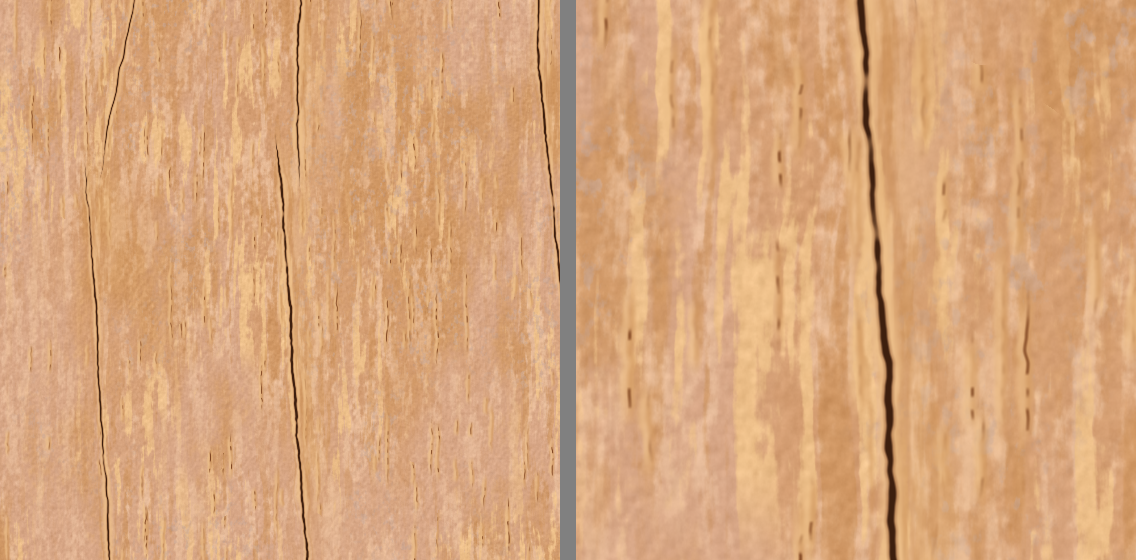
Left: the whole. Right: its middle third, enlarged.
A three.js fragment shader for this texture:

```glsl
// Weathered bare wood: pinkish tan boards with cream fibres, short dark pores
// and long drying cracks. Vertically stretched noise makes the grain, jittered
// cells scatter the pores, and wobbling sloped lines open the cracks.
varying vec2 vUv;

const vec3 PINK = vec3(0.850, 0.658, 0.532);
const vec3 TAN = vec3(0.838, 0.625, 0.455);
const vec3 PALE = vec3(0.920, 0.755, 0.620);
const vec3 CREAM = vec3(0.930, 0.750, 0.535);
const vec3 OCHRE = vec3(0.805, 0.575, 0.350);
const vec3 LILAC = vec3(0.790, 0.665, 0.600);
const vec3 BROWN = vec3(0.500, 0.270, 0.130);
const vec3 GAP = vec3(0.240, 0.120, 0.055);

float hash(vec2 p) {
  return fract(sin(dot(p, vec2(127.1, 311.7))) * 43758.5453);
}

float noise(vec2 p) {
  vec2 i = floor(p);
  vec2 f = fract(p);
  f = f * f * (3.0 - 2.0 * f);
  float low = mix(hash(i), hash(i + vec2(1.0, 0.0)), f.x);
  float high = mix(hash(i + vec2(0.0, 1.0)), hash(i + 1.0), f.x);
  return mix(low, high, f.y);
}

float fbm(vec2 p) {
  float sum = 0.0;
  float weight = 0.533;
  for (int i = 0; i < 4; i++) {
    sum += weight * noise(p);
    p = p * 2.03 + vec2(17.3, 9.1);
    weight *= 0.5;
  }
  return sum;
}

// One scattered layer of thin, broken vertical pores with a cream border
vec3 paintPores(vec3 color, vec2 uv, vec2 grid, float density, float seed) {
  vec2 p = uv * grid;
  p.y += 5.0 * hash(vec2(floor(p.x), seed));
  vec2 id = floor(p);
  vec2 f = fract(p) - 0.5;
  vec2 key = id + seed * 13.7;
  float present = step(1.0 - density, hash(key));
  float reach = mix(0.2, 0.49, hash(key + 3.1));
  float taper = present * (1.0 - smoothstep(0.4 * reach, reach, abs(f.y)));
  float wobble = 0.004 * (noise(vec2(uv.y * 28.0, key.x)) - 0.5)
               + 0.002 * (noise(vec2(uv.y * 120.0, key.x + 0.5)) - 0.5);
  float side = (f.x - 0.4 * (hash(key + 7.7) - 0.5)) / grid.x + wobble;
  float broken = smoothstep(0.35, 0.8, noise(vec2(key.x * 7.0, uv.y * 150.0)));
  float lip = 0.003 + 0.005 * noise(vec2(uv.y * 60.0, key.x * 3.0));
  float border = taper * (1.0 - smoothstep(0.2 * lip, lip, abs(side + 0.002)));
  float slit = taper * broken * (1.0 - smoothstep(0.0, 0.0019, abs(side)));
  float stain = taper * (1.0 - smoothstep(0.0, 0.004, abs(side - 0.001)));
  color = mix(color, CREAM, 0.65 * border);
  color = mix(color, OCHRE, 0.55 * stain);
  return mix(color, BROWN, slit * mix(0.1, 1.0, hash(key + 5.3)));
}

// A long crack from low to high, with raised cream lips and an ochre flank
vec3 paintCrack(vec3 color, vec2 uv, float foot, float lean,
                float low, float high, float width) {
  float wobble = 0.009 * (noise(vec2(uv.y * 9.0, foot * 50.0)) - 0.5)
               + 0.004 * (noise(vec2(uv.y * 40.0, foot * 90.0)) - 0.5)
               + 0.0015 * (noise(vec2(uv.y * 140.0, foot * 60.0)) - 0.5);
  float side = uv.x - foot - lean * uv.y - wobble;
  float reach = abs(side);
  float span = smoothstep(low, low + 0.12, uv.y)
             * (1.0 - smoothstep(high - 0.12, high, uv.y));
  float grain = fbm(uv * vec2(110.0, 16.0) + foot * 40.0);
  float flank = smoothstep(-0.004, 0.006, side) * exp(-reach / 0.035);
  float stain = smoothstep(0.4, 0.75, noise(vec2(uv.y * 5.0, foot * 70.0)));
  color = mix(color, mix(OCHRE, CREAM, smoothstep(0.35, 0.6, grain)),
              0.7 * span * flank * stain);

  float lip = 0.009 + 0.009 * (noise(vec2(uv.y * 17.0, foot * 20.0)) - 0.5);
  float ridge = 1.0 - smoothstep(0.4 * lip, lip, reach);
  float crease = 1.0 - smoothstep(0.0, 0.003, abs(reach - lip - 0.002));
  color = mix(color, OCHRE, 0.6 * span * crease * grain);
  color = mix(color, CREAM, span * ridge * mix(0.4, 1.0, grain));

  float pinch = 0.6 * noise(vec2(uv.y * 22.0, foot * 30.0))
              + 0.4 * noise(vec2(uv.y * 110.0, foot * 80.0));
  float gape = width * span * mix(0.1, 1.5, pinch);
  float rim = 1.0 - smoothstep(gape, gape + 0.003, reach);
  float cut = 1.0 - smoothstep(gape - 0.0007, gape + 0.0011, reach);
  color = mix(color, BROWN, 0.45 * span * rim);
  return mix(color, GAP, smoothstep(0.0, 0.4, span) * cut * smoothstep(0.1, 0.45, pinch));
}

void main() {
  vec2 uv = vUv;
  vec2 grainUv = uv + vec2(0.022 * (fbm(uv * vec2(6.0, 5.0)) - 0.5), 0.0);

  // Fields: broad tone, calm and streaked areas, crumbly fibres
  float crumb = fbm(uv * vec2(150.0, 95.0) + 23.0) - 0.5;
  float broad = fbm(grainUv * vec2(8.0, 2.5));
  float stain = fbm(grainUv * vec2(11.0, 4.0) + 53.0) + 0.2 * crumb;
  float fibre = fbm(grainUv * vec2(75.0, 10.0) + 31.0) + 0.35 * crumb;
  float vein = fbm(grainUv * vec2(85.0, 8.0) + 67.0) + 0.2 * crumb;
  float patches = smoothstep(0.38, 0.62, fbm(uv * vec2(7.0, 4.0) + 12.0));

  // Ground colour, ochre stains, pale and cream fibres
  vec3 color = mix(PINK, TAN, smoothstep(0.46, 0.66, broad));
  color = mix(color, OCHRE, 0.65 * smoothstep(0.54, 0.74, stain));
  color = mix(color, PALE, 0.75 * smoothstep(0.47, 0.72, fibre) * mix(0.65, 1.0, patches));
  color = mix(color, OCHRE, 0.55 * smoothstep(0.44, 0.28, vein) * mix(0.25, 1.0, patches));
  color = mix(color, CREAM, 0.95 * smoothstep(0.57, 0.70, vein) * mix(0.15, 1.0, patches));

  // Crusty surface speckle and greyish flecks
  vec2 crust = uv * vec2(210.0, 160.0);
  float relief = fbm(crust) - fbm(crust + vec2(0.5, -0.5));
  float fleck = smoothstep(0.56, 0.74, fbm(uv * vec2(150.0, 90.0) + 5.0));
  float fleckArea = smoothstep(0.42, 0.65, fbm(uv * vec2(9.0, 5.0) + 41.0));
  color = mix(color, LILAC, 0.55 * fleck * fleckArea);
  color += 0.07 * relief + 0.07 * crumb * vec3(0.8, 1.0, 1.1);
  color += 0.03 * (noise(uv * vec2(250.0, 210.0)) - 0.5);

  // Pores gather in the streaked areas
  float crowd = mix(0.12, 0.34, patches);
  color = paintPores(color, uv, vec2(29.0, 7.0), crowd, 1.0);
  color = paintPores(color, uv, vec2(41.0, 13.0), 0.8 * crowd, 2.0);
  color = paintPores(color, uv, vec2(21.0, 4.5), 0.8 * crowd, 3.0);

  color = paintCrack(color, uv, 0.042, 0.200, 0.66, 1.20, 0.0006);
  color = paintCrack(color, uv, 0.195, -0.060, -0.20, 0.74, 0.0009);
  color = paintCrack(color, uv, 0.534, 0.000, 0.64, 1.20, 0.0011);
  color = paintCrack(color, uv, 0.549, -0.072, -0.20, 0.78, 0.0017);
  color = paintCrack(color, uv, 1.040, -0.083, 0.40, 1.20, 0.0014);
  gl_FragColor = vec4(clamp(color, 0.0, 1.0), 1.0);
}
```
